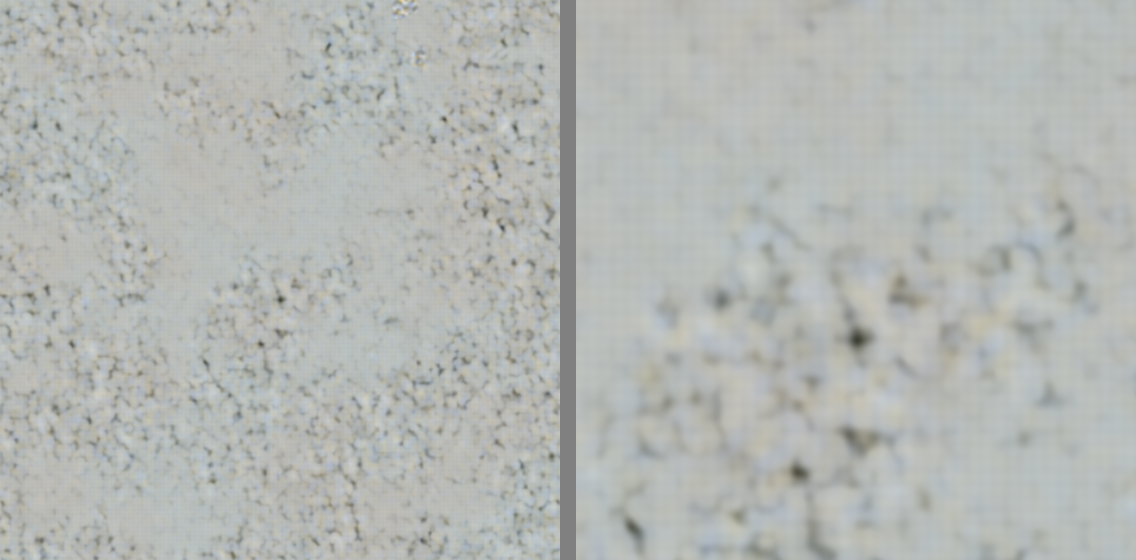
Left: the whole. Right: its middle third, enlarged.
Write a Shadertoy shader that draws this texture.

```glsl
// Pale grey weathered plaster: calm areas alternate with patches of olive specks.
// Patch masks from layered noise drive leaning grain, tinted flecks and streaks,
// over a faint woven grid; a broken column of fine coloured speckle is on the right.

const vec3 COOL_GREY = vec3(0.728, 0.753, 0.746);
const vec3 WARM_GREY = vec3(0.737, 0.735, 0.716);
const vec3 DARK_TINT = vec3(0.97, 0.98, 1.05);    // what the dark specks remove
const vec3 YELLOW_BLUE = vec3(0.55, 0.12, -0.90); // axis of the colour flecks

const float PATCH_SCALE = 5.5;
const float PATCH_SHADE = 0.022;
const float MOTTLE_SCALE = 20.0;
const float MOTTLE_STRENGTH = 0.075;
const float GRAIN_SCALE = 56.0;
const float GRAIN_LEAN = 0.25;
const float GRAIN_STRENGTH = 1.12;
const float CALM_GRAIN = 0.17;
const float FLECK_SCALE = 62.0;
const float FLECK_STRENGTH = 0.10;
const float STREAK_STRENGTH = 0.9;
const float WEAVE_COUNT = 128.0;
const float WEAVE_STRENGTH = 0.0035;
const float COLUMN_X = 0.728;
const float COLUMN_BOTTOM = 0.62;
const float SPECKLE_SCALE = 105.0;
const float TAU = 6.2831853;

vec2 randomGradient(vec2 cell) {
    vec3 h = fract(cell.xyx * vec3(0.1031, 0.1030, 0.0973));
    h += dot(h, h.yzx + 33.33);
    return fract((h.xx + h.yz) * h.zy) * 2.0 - 1.0;
}

float gradientNoise(vec2 p) {
    vec2 cell = floor(p);
    vec2 f = p - cell;
    vec2 u = f * f * f * (f * (f * 6.0 - 15.0) + 10.0);
    vec2 e = vec2(1.0, 0.0);
    float a = dot(randomGradient(cell), f);
    float b = dot(randomGradient(cell + e), f - e);
    float c = dot(randomGradient(cell + e.yx), f - e.yx);
    float d = dot(randomGradient(cell + 1.0), f - 1.0);
    return mix(mix(a, b, u.x), mix(c, d, u.x), u.y);
}

float layeredNoise(vec2 p) {
    float sum = 0.0;
    float weight = 1.0;
    for (int i = 0; i < 4; i++) {
        sum += weight * gradientNoise(p);
        p = mat2(1.6, 1.2, -1.2, 1.6) * p + 17.3;
        weight *= 0.65;
    }
    return sum;
}

// How busy the grain is: calm in the upper middle, busier toward the sides
float patchActivity(vec2 uv) {
    vec2 fromCalm = (uv - vec2(0.42, 0.64)) * vec2(5.0, 5.5);
    float calmCentre = exp(-dot(fromCalm, fromCalm));
    float calmBand = exp(-pow((uv.x - 0.74) * 18.0, 2.0)) * smoothstep(0.45, 0.65, uv.y);
    float sides = smoothstep(0.15, 0.45, abs(uv.x - 0.48));
    float n = layeredNoise(uv * PATCH_SCALE + 41.0);
    n += 0.16 * sides - 0.40 * calmCentre - 0.25 * calmBand;
    return mix(CALM_GRAIN, 1.0, smoothstep(-0.34, 0.26, n + 0.05));
}

// Vertical chains of dark marks, mostly low on the right
float streakMask(vec2 uv) {
    float lines = gradientNoise(vec2(uv.x * 32.0 + uv.y * 3.0, uv.y * 7.0) + 90.0);
    float region = smoothstep(0.62, 0.72, uv.x) * (1.0 - smoothstep(0.86, 0.95, uv.x));
    region *= 1.0 - smoothstep(0.55, 0.72, uv.y);
    return smoothstep(0.08, 0.34, lines) * mix(0.30, 1.0, region);
}

// Broken column of fine yellow and blue speckle
float speckleMask(vec2 uv) {
    float wander = 0.02 * gradientNoise(vec2(uv.y * 14.0, 3.5));
    float column = 1.0 - smoothstep(0.016, 0.030, abs(uv.x - COLUMN_X - wander));
    float pieces = smoothstep(-0.06, 0.08, gradientNoise(vec2(uv.x * 5.0, uv.y * 13.0) + 7.0));
    return column * pieces * smoothstep(COLUMN_BOTTOM, COLUMN_BOTTOM + 0.02, uv.y);
}

void mainImage(out vec4 fragColor, in vec2 fragCoord) {
    vec2 uv = fragCoord / iResolution.xy;
    float activity = patchActivity(uv);
    float streak = streakMask(uv);

    // Slow drift between cool and warm grey, darker where the grain is busy
    float drift = layeredNoise(uv * 4.0 + 11.0);
    vec3 color = mix(COOL_GREY, WARM_GREY, smoothstep(-0.45, 0.50, drift));
    color -= PATCH_SHADE * activity + 0.016 * streak;

    // Soft clumps between patch and grain size
    float mottle = gradientNoise(uv * MOTTLE_SCALE + 70.0)
                 + 0.7 * gradientNoise(uv * MOTTLE_SCALE * 1.8 + 25.0);
    color += MOTTLE_STRENGTH * mottle * activity * vec3(0.95, 0.95, 1.05);

    // Leaning grain with a long dark tail and a short light one
    vec2 leaning = vec2(uv.x + GRAIN_LEAN * uv.y, uv.y * 0.82);
    float grain = gradientNoise(leaning * GRAIN_SCALE)
                + 0.65 * gradientNoise(uv * GRAIN_SCALE * 1.6 + 57.0);
    float dark = max(-grain, 0.0);
    float light = max(grain, 0.0);
    float depth = GRAIN_STRENGTH * activity * (1.0 + STREAK_STRENGTH * streak);
    color -= DARK_TINT * depth * (0.14 * dark + 0.36 * dark * dark);
    color += 0.085 * activity * light;

    // Yellow and blue flecks
    float fleck = gradientNoise(uv * FLECK_SCALE + 130.0);
    color += YELLOW_BLUE * FLECK_STRENGTH * fleck * mix(0.15, 1.0, activity);

    // Fine speckle column
    float speckle = gradientNoise(uv * SPECKLE_SCALE + 210.0);
    float tint = gradientNoise(uv * SPECKLE_SCALE * 0.9 + 320.0);
    color += speckleMask(uv) * (0.34 * speckle + 0.30 * YELLOW_BLUE * tint - 0.035);

    // Faint woven grid
    vec2 weave = cos(TAU * WEAVE_COUNT * uv);
    color += WEAVE_STRENGTH * (weave.x + weave.y) * vec3(1.0, 0.9, 0.8);

    fragColor = vec4(clamp(color, 0.0, 1.0), 1.0);
}
```
